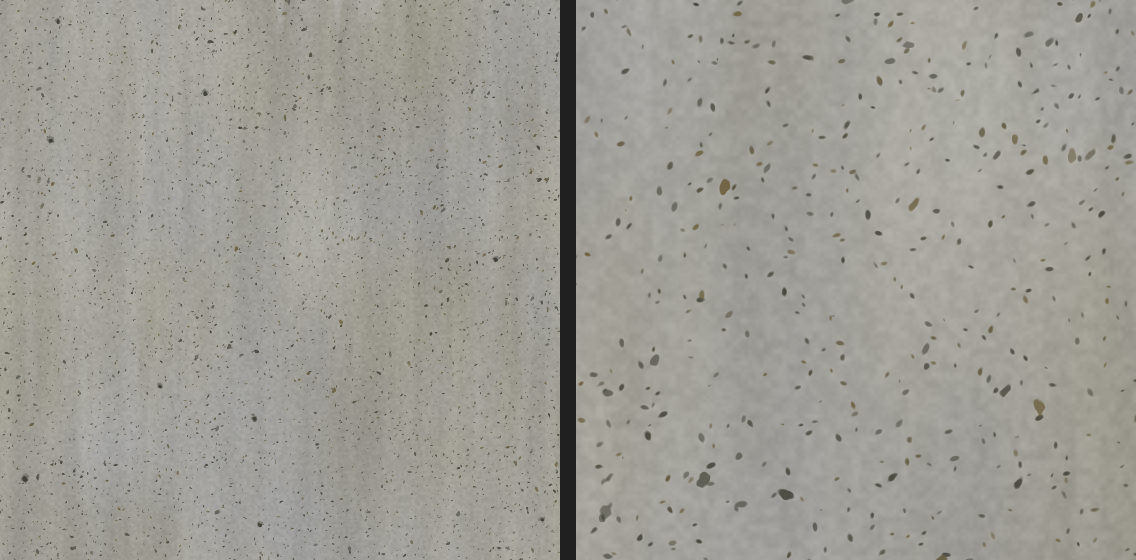
Left, the full canvas; right, a detail of the centre.
Reproduce this texture procedurally as a Shadertoy shader.

```glsl
// Weathered cast concrete: a grey ground with vertical formwork streaks, warm
// stains and fine grain, scattered with small dark air pits and a few tie holes.
// Value noise makes the tone; jittered cells place the pits and the holes.

const vec3 CONCRETE = vec3(0.625, 0.620, 0.592);
const vec3 WARM_SHIFT = vec3(-0.004, -0.010, -0.040);
const vec3 PIT_DARK = vec3(0.27, 0.27, 0.23);
const vec3 PIT_OCHRE = vec3(0.43, 0.38, 0.25);
const vec3 HOLE_RIM = vec3(0.46, 0.46, 0.43);
const vec3 RUST = vec3(0.60, 0.47, 0.27);
const float BROAD_CONTRAST = 0.065;
const float STREAK_CONTRAST = 0.062;
const float FINE_STREAK_CONTRAST = 0.036;
const float GRAIN_CONTRAST = 0.075;
const float WASH_STRENGTH = 0.050;
const float EDGE_SOFTNESS = 0.0008;
const float HOLE_CELLS = 5.0;
const float HOLE_SHARE = 0.26;
const float HOLE_RADIUS = 0.0065;

// Three random values for an integer cell
vec3 hash3(vec2 cell, float seed) {
    uvec3 v = uvec3(ivec3(vec3(cell, seed)) + 4096);
    v = v * 1664525u + 1013904223u;
    v.x += v.y * v.z; v.y += v.z * v.x; v.z += v.x * v.y;
    v ^= v >> 16u;
    v.x += v.y * v.z; v.y += v.z * v.x; v.z += v.x * v.y;
    return vec3(v >> 8u) / 16777216.0;
}

float noise(vec2 p, float seed) {
    vec2 cell = floor(p), f = fract(p);
    f = f * f * (3.0 - 2.0 * f);
    float low = mix(hash3(cell, seed).x, hash3(cell + vec2(1, 0), seed).x, f.x);
    float high = mix(hash3(cell + vec2(0, 1), seed).x, hash3(cell + vec2(1, 1), seed).x, f.x);
    return mix(low, high, f.y);
}

// Noise centred on zero, two octaves
float cloud(vec2 p, float seed) {
    return 0.65 * noise(p, seed) + 0.35 * noise(p * 2.1 + 7.3, seed + 1.0) - 0.5;
}

float edgeWidth() {
    return max(EDGE_SOFTNESS, 0.6 / iResolution.y);
}

// Coverage of a shape from its signed distance
float cover(float dist) {
    return 1.0 - smoothstep(-edgeWidth(), edgeWidth(), dist);
}

// Patches in which the larger pits gather
float clusterMask(vec2 uv) {
    return smoothstep(0.73, 0.92, noise(uv * 13.0, 40.0));
}

// One layer of ragged, mostly slanted pits
vec3 addPits(vec3 color, vec2 uv, float cells, float share, float clusterShare, float radius, float seed) {
    vec2 home = floor(uv * cells);
    float ragged = (noise(uv * 330.0, seed + 5.0) - 0.5) * radius * 0.9;
    for (int j = -1; j <= 1; j++)
    for (int i = -1; i <= 1; i++) {
        vec2 cell = home + vec2(i, j);
        vec3 place = hash3(cell, seed);
        vec3 look = hash3(cell, seed + 1.0);
        vec2 center = (cell + place.xy) / cells;
        if (place.z > share + clusterShare * clusterMask(center)) continue;
        float angle = 0.9 + (look.x - 0.5) * 2.6;
        vec2 axis = vec2(cos(angle), sin(angle));
        vec2 d = uv - center;
        vec2 q = vec2(dot(d, axis), dot(d, vec2(-axis.y, axis.x)));
        float size = radius * mix(0.55, 1.35, look.y * look.y);
        float dist = length(q * vec2(0.75, 1.35)) - size + ragged;
        vec3 pit = mix(PIT_DARK, PIT_OCHRE, smoothstep(0.55, 1.0, look.z));
        float lip = cover(dist - radius * 0.5) * smoothstep(0.0, radius, d.x - d.y);
        color += 0.018 * lip;
        color = mix(color, pit, cover(dist) * mix(0.50, 0.95, fract(look.z * 7.0)));
    }
    return color;
}

// Sparse round holes with a shaded core and, at times, a rust run
vec3 addHoles(vec3 color, vec2 uv) {
    vec2 cell = floor(uv * HOLE_CELLS);
    vec3 place = hash3(cell, 70.0);
    if (place.z > HOLE_SHARE) return color;
    vec3 look = hash3(cell, 71.0);
    vec2 d = uv - (cell + 0.15 + 0.7 * place.xy) / HOLE_CELLS;
    float radius = HOLE_RADIUS * mix(0.75, 1.1, look.x);
    float ragged = (noise(uv * 260.0, 72.0) - 0.5) * radius * 0.6;
    float run = cover(length((d + vec2(0.0, radius * 1.5)) * vec2(1.5, 0.8)) - radius * 0.7 + ragged * 2.0);
    color = mix(color, RUST, run * 0.7 * step(0.6, look.y));
    color = mix(color, HOLE_RIM, 0.85 * cover(length(d) - radius + ragged));
    float core = length(d + radius * vec2(-0.1, 0.25)) - radius * 0.58 + ragged;
    return mix(color, PIT_DARK * 0.85, 0.9 * cover(core));
}

void mainImage(out vec4 fragColor, in vec2 fragCoord) {
    vec2 uv = fragCoord / iResolution.y;

    // Broad tone, streaks and grain
    float tone = BROAD_CONTRAST * cloud(uv * vec2(5.0, 3.5), 1.0);
    tone += STREAK_CONTRAST * cloud(uv * vec2(24.0, 1.8), 4.0);
    tone += FINE_STREAK_CONTRAST * cloud(uv * vec2(75.0, 5.0), 7.0);
    tone += GRAIN_CONTRAST * cloud(uv * 210.0, 10.0);

    // Pale lime washes running down in patches
    float wash = smoothstep(0.62, 0.95, noise(uv * vec2(48.0, 6.0), 14.0));
    wash *= smoothstep(0.40, 0.75, noise(uv * vec2(4.0, 3.5), 16.0));
    tone += WASH_STRENGTH * wash;

    // Warm stains against cooler grey
    float warmth = cloud(uv * vec2(4.0, 4.5), 20.0) + 0.5 * cloud(uv * vec2(22.0, 2.5), 23.0);
    vec3 color = CONCRETE + tone + WARM_SHIFT * (warmth * 1.6 - 0.6 * wash);

    // Pits from fine to coarse, then the holes
    color = addPits(color, uv, 92.0, 0.42, 0.10, 0.0014, 30.0);
    color = addPits(color, uv, 46.0, 0.17, 0.25, 0.0023, 50.0);
    color = addPits(color, uv, 58.0, 0.01, 0.38, 0.0031, 60.0);
    color = addHoles(color, uv);

    fragColor = vec4(clamp(color, 0.0, 1.0), 1.0);
}
```
